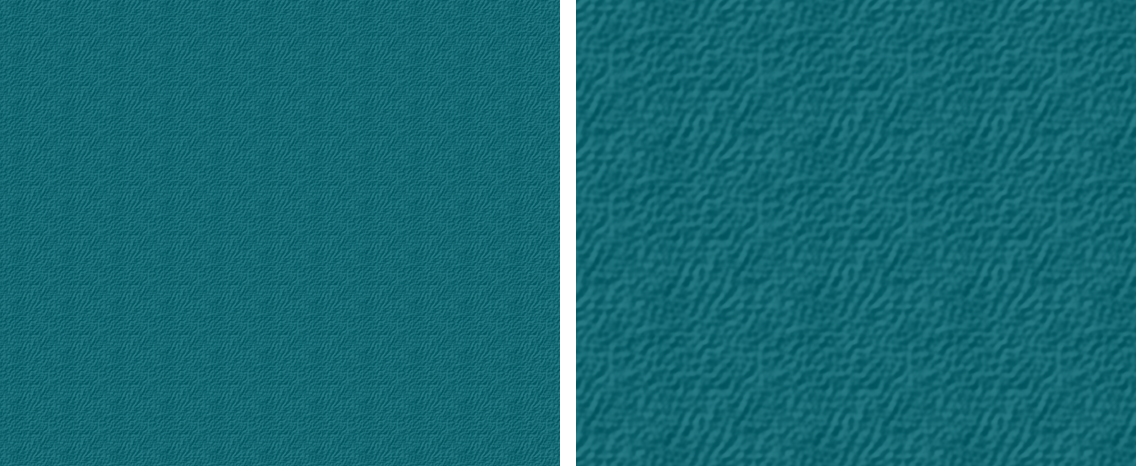
Left: the whole. Right: its middle third, enlarged.
Give the GLSL for this texture, as a Shadertoy shader.

```glsl
vec2 latticeGradient(vec2 cell, vec2 period, float seed) {
    vec3 k = fract(vec3(mod(cell, period), seed).xyx * vec3(0.1031, 0.1030, 0.0973) + seed * 0.137);
    k += dot(k, k.yzx + 33.33);
    float angle = 6.2832 * fract((k.x + k.y) * k.z);
    return vec2(cos(angle), sin(angle));
}

// Sheared lattice corner; each tile row is shifted back so the shear wraps
float cornerValue(vec2 cell, vec2 f, vec2 period, float shear, float seed) {
    cell.x += period.x * shear * floor(cell.y / period.y);
    return dot(latticeGradient(cell, period, seed), f);
}

// Gradient noise that wraps after one unit tile; period.x * shear is whole
float tiledNoise(vec2 p, vec2 period, float shear, float seed) {
    p = vec2(p.x - shear * p.y, p.y) * period;
    vec2 cell = floor(p), f = fract(p);
    vec2 w = f * f * f * (f * (f * 6.0 - 15.0) + 10.0);
    vec2 e = vec2(1, 0);
    float a = cornerValue(cell, f, period, shear, seed);
    float b = cornerValue(cell + e.xy, f - e.xy, period, shear, seed);
    float c = cornerValue(cell + e.yx, f - e.yx, period, shear, seed);
    float d = cornerValue(cell + e.xx, f - e.xx, period, shear, seed);
    return mix(mix(a, b, w.x), mix(c, d, w.x), w.y);
}

// Pressed relief, seamless over one unit tile
float reliefHeight(vec2 p) {
    float steep = tiledNoise(p, vec2(22, 10), 0.5, 1.0);
    float slanted = tiledNoise(p, vec2(18, 13), 1.0, 2.0);
    float level = tiledNoise(p, vec2(11, 24), 0.0, 3.0);
    float grain = tiledNoise(p, vec2(29, 28), 0.0, 4.0);
    float height = 1.1 * steep + 0.65 * slanted + 0.75 * level + 0.5 * grain;

    // Broken upright groove beside the tile edge
    float offset = fract(p.x + 0.53) - 0.5;
    float broken = smoothstep(-0.15, 0.25, tiledNoise(p, vec2(2, 7), 0.0, 5.0));
    return height - 0.5 * broken * exp(-pow(offset / 0.018, 2.0));
}

void mainImage(out vec4 fragColor, in vec2 fragCoord) {
    // Square tiles, 11.25 across, starting at the top left
    vec2 p = (fragCoord - vec2(0.0, iResolution.y)) / iResolution.x * 11.25;

    // Emboss with light from the upper left
    vec2 toLight = vec2(-0.014, 0.012);
    float slope = reliefHeight(p - toLight) - reliefHeight(p + toLight);
    float shade = 0.08 * tanh(1.1 * slope);

    // Faint broad unevenness, repeating every tile
    shade += 0.028 * tiledNoise(p, vec2(4), 0.0, 6.0);

    vec3 teal = vec3(0.076, 0.410, 0.450);
    fragColor = vec4(clamp(teal + shade, 0.0, 1.0), 1.0);
}
```
